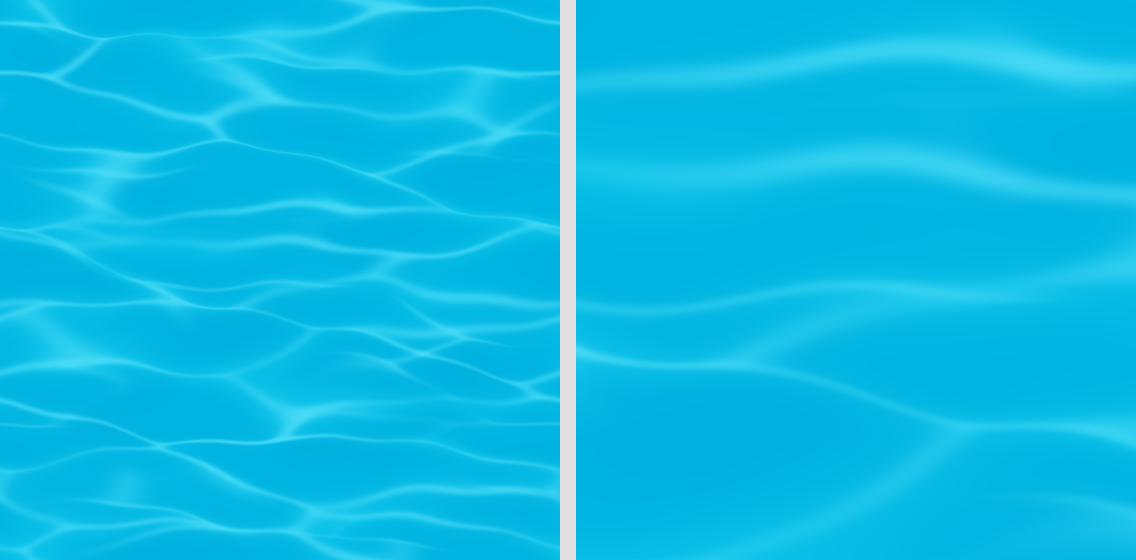
Left: the whole. Right: its middle third, enlarged.
A Shadertoy shader for this texture:

```glsl
// Draws bright turquoise pool water crossed by soft, slanting ripples of light.

const float TAU = 6.2831853;

vec2 hash2(vec2 cell, float seed) {
    vec3 h = fract(vec3(cell.xyx + seed) * vec3(0.1031, 0.1030, 0.0973));
    h += dot(h, h.yzx + 33.33);
    return fract((h.xx + h.yz) * h.zy);
}

// Layered sines with whole frequencies, about -1 to 1
float swell(vec2 p, float phase) {
    return 0.45 * sin(TAU * (p.x + 2.0 * p.y) + phase)
         + 0.35 * sin(TAU * (2.0 * p.x - 3.0 * p.y) + 2.3 * phase)
         + 0.30 * sin(TAU * (p.x + 5.0 * p.y) + 4.1 * phase);
}

// Smooth cellular borders on a slanted lattice: x = thin line, y = wide glow.
vec2 ripples(vec2 p, float seed, float sharpness) {
    vec2 q = vec2(2.0 * p.x + 7.0 * p.y, 7.0 * p.y - p.x);
    vec2 home = floor(q);
    vec2 total = vec2(0.0), squares = vec2(0.0);
    for (int j = -2; j <= 2; j++) {
        for (int i = -2; i <= 2; i++) {
            vec2 cell = home + vec2(i, j);
            // Lattice coordinates that repeat with the unit square
            vec2 id = mod(vec2(7.0 * (cell.x - cell.y), cell.x + 2.0 * cell.y), 21.0);
            vec2 offset = cell + 0.5 + 0.85 * (hash2(id, seed) - 0.5) - q;
            vec2 weight = exp(-dot(offset, offset) * vec2(sharpness, 6.5));
            total += weight;
            squares += weight * weight;
        }
    }
    return 2.0 * (1.0 - squares / (total * total));
}

void mainImage(out vec4 fragColor, in vec2 fragCoord) {
    vec2 uv = fragCoord / iResolution.xy;

    // Bend the borders into gentle waves
    vec2 p = uv;
    p.y += 0.010 * sin(TAU * (2.0 * uv.x + uv.y) + 0.7)
         + 0.004 * sin(TAU * (5.0 * uv.x - 2.0 * uv.y) + 2.0);
    p.x += 0.030 * sin(TAU * (uv.x + 3.0 * uv.y) + 1.0);

    // Main net, and a fainter one that shows in patches
    vec2 net = ripples(p, 3.0, 19.0 + 6.0 * swell(uv, 1.3));
    vec2 faint = ripples(p + vec2(0.37, 0.21), 47.0, 18.0 + 5.0 * swell(uv, 4.0));
    float netPower = 0.62 + 0.25 * swell(uv, 2.6);
    float faintPower = 0.55 * smoothstep(-0.5, 0.7, swell(uv, 5.2));

    float line = net.x * netPower + faint.x * faintPower * (1.0 - 0.4 * net.x);
    float glow = net.y * (0.5 + 0.35 * swell(uv, 0.4)) + 0.6 * faint.y * faintPower;

    // Deep water, lit water, then the bright crests
    vec3 color = mix(vec3(0.0, 0.700, 0.880), vec3(0.035, 0.750, 0.905),
                     smoothstep(0.05, 0.95, glow));
    color += vec3(0.0, 0.008, 0.004) * swell(uv, 3.3);
    color = mix(color, vec3(0.32, 0.870, 0.970), 0.85 * smoothstep(0.08, 1.15, line));
    fragColor = vec4(color, 1.0);
}
```
